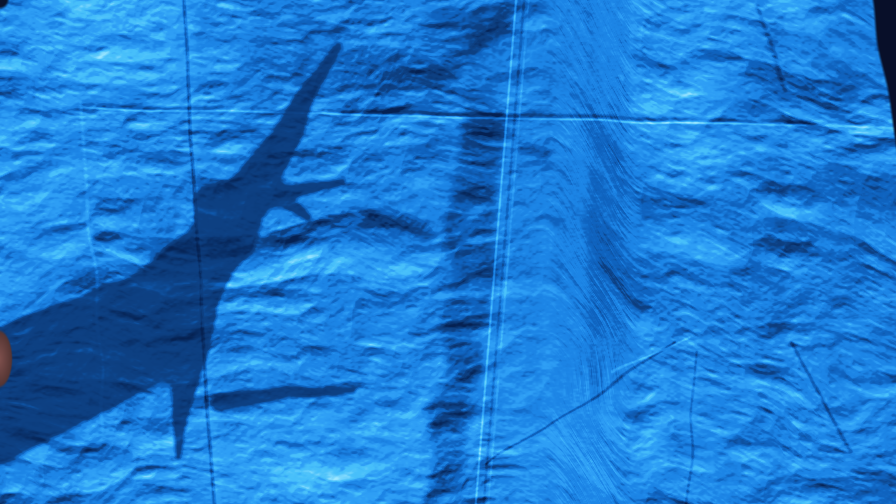
Write a Shadertoy shader that draws this texture.

```glsl
float hash(vec2 p) {
    vec3 q = fract(vec3(p.xyx) * 0.1031);
    q += dot(q, q.yzx + 33.33);
    return fract((q.x + q.y) * q.z);
}

float noise(vec2 p) {
    vec2 i = floor(p), f = fract(p);
    f = f * f * (3.0 - 2.0 * f);
    return mix(mix(hash(i), hash(i + vec2(1, 0)), f.x),
               mix(hash(i + vec2(0, 1)), hash(i + vec2(1, 1)), f.x), f.y);
}

// Crumpled sheet: soft folds mixed with sharp ridges
float crumple(vec2 p) {
    p += 0.05 * vec2(noise(p * 6.0), noise(p * 6.0 + 31.0));
    p.y += 0.22 * p.x * smoothstep(1.1, 1.3, p.x) - 0.05 * p.x;
    vec2 q = p * vec2(5.0, 10.0);
    float height = 0.0, amp = 0.5;
    for (int i = 0; i < 5; i++) {
        float n = noise(q);
        height += amp * mix(n, 1.0 - abs(2.0 * n - 1.0), 0.45);
        q = mat2(1.95, 0.3, -0.3, 1.95) * q + 17.3;
        amp *= 0.5;
    }
    return height;
}

// Distance to a capsule whose radius runs from ra to rb
float taper(vec2 p, vec2 a, vec2 b, float ra, float rb) {
    vec2 pa = p - a, ba = b - a;
    float h = clamp(dot(pa, ba) / dot(ba, ba), 0.0, 1.0);
    return length(pa - ba * h) - mix(ra, rb, h);
}

float crease(vec2 p, vec2 a, vec2 b, float width) {
    return smoothstep(width, 0.0, taper(p, a, b, 0.0, 0.0));
}

float glow(vec2 p, vec2 center, vec2 size) {
    vec2 d = (p - center) / size;
    return exp(-dot(d, d));
}

float blend(float a, float b, float k) {
    float h = max(k - abs(a - b), 0.0) / k;
    return min(a, b) - h * h * k * 0.25;
}

float armShadow(vec2 p) {
    float d = taper(p, vec2(-0.02, 0.213), vec2(0.30, 0.352), 0.132, 0.105);
    d = blend(d, taper(p, vec2(0.30, 0.352), vec2(0.44, 0.525), 0.105, 0.055), 0.03);
    d = blend(d, taper(p, vec2(0.45, 0.54), vec2(0.667, 0.908), 0.05, 0.007), 0.04);
    d = blend(d, taper(p, vec2(0.385, 0.36), vec2(0.356, 0.09), 0.04, 0.005), 0.04);
    d = blend(d, taper(p, vec2(0.42, 0.60), vec2(0.68, 0.637), 0.033, 0.007), 0.03);
    d = blend(d, taper(p, vec2(0.55, 0.61), vec2(0.61, 0.565), 0.02, 0.008), 0.02);
    return min(d, taper(p, vec2(0.44, 0.20), vec2(0.70, 0.23), 0.018, 0.006));
}

vec3 tarpColor(float t) {
    vec3 c = mix(vec3(0.02, 0.13, 0.32), vec3(0.05, 0.25, 0.51), smoothstep(0.0, 0.2, t));
    c = mix(c, vec3(0.06, 0.39, 0.75), smoothstep(0.2, 0.38, t));
    c = mix(c, vec3(0.11, 0.52, 0.90), smoothstep(0.38, 0.53, t));
    c = mix(c, vec3(0.18, 0.62, 0.96), smoothstep(0.53, 0.68, t));
    c = mix(c, vec3(0.28, 0.75, 0.98), smoothstep(0.68, 0.84, t));
    return mix(c, vec3(0.65, 0.92, 1.0), smoothstep(0.84, 1.15, t));
}

void mainImage(out vec4 fragColor, in vec2 fragCoord) {
    vec2 p = fragCoord / iResolution.y;
    float wobble = noise(p * 11.0) - 0.5;
    vec2 w = p + 0.016 * vec2(wobble, noise(p * 14.0 + 9.0) - 0.5);

    // Broad light and shade
    float t = 0.52;
    t += 0.18 * glow(p, vec2(0.25, 0.93), vec2(0.18, 0.14));
    t += 0.19 * glow(p, vec2(0.62, 0.07), vec2(0.26, 0.13));
    t += 0.17 * glow(p, vec2(1.36, 0.74), vec2(0.12, 0.28));
    t += 0.09 * glow(p, vec2(1.25, 0.15), vec2(0.35, 0.17));
    t += 0.08 * glow(p, vec2(0.05, 0.60), vec2(0.20, 0.20));
    t -= 0.10 * glow(p, vec2(0.78, 0.88), vec2(0.28, 0.16));
    t -= 0.11 * glow(p, vec2(1.60, 0.55), vec2(0.22, 0.22));
    t -= 0.15 * glow(p, vec2(1.20, 0.52), vec2(0.13, 0.22)) * smoothstep(1.15, 1.18, w.x);

    // Wrinkles lit from above, with a fine woven grain
    float calm = 1.0 - 0.5 * glow(p, vec2(1.08, 0.45), vec2(0.09, 0.6));
    t += 5.0 * calm * (crumple(p) - crumple(p + vec2(-0.002, 0.006)));
    t += 0.09 * (noise(p * vec2(150.0, 260.0)) - 0.5);
    t += 0.08 * (noise(p * vec2(35.0, 4.0)) - 0.5);

    // Dark pockets hanging in the cloth
    float pockets = crease(w, vec2(0.74, 0.83), vec2(0.90, 0.86), 0.035)
                  + crease(w, vec2(0.90, 0.88), vec2(1.0, 0.96), 0.03)
                  + crease(w, vec2(0.74, 0.57), vec2(0.85, 0.54), 0.03)
                  + crease(w, vec2(0.20, 0.53), vec2(0.34, 0.54), 0.02)
                  + crease(w, vec2(1.03, 0.71), vec2(1.08, 0.70), 0.02);
    t -= 0.22 * min(pockets, 1.0);

    // Tall ridge with its shaded side
    float ridge = p.x - 0.944 - 0.08 * p.y;
    float side = ridge + 0.055 - 0.015 * p.y + 0.045 * wobble;
    float band = smoothstep(0.055, 0.025, abs(side)) * mix(1.0, 0.3, smoothstep(0.74, 0.82, p.y));
    t -= band * (0.13 + 0.16 * noise(p * vec2(14.0, 20.0)));
    t += 0.28 * smoothstep(0.004, 0.0, abs(ridge)) - 0.14 * smoothstep(0.005, 0.0, abs(ridge - 0.016));
    t += 0.16 * smoothstep(0.004, 0.0, abs(ridge - 0.025)) * noise(p * vec2(3.0, 18.0));

    // Stitched seam and crossing fold
    float seam = p.x - 0.424 + 0.06 * p.y + 0.006 * wobble;
    t -= 0.24 * smoothstep(0.006, 0.001, abs(seam));
    t += 0.13 * smoothstep(0.035, 0.0, seam) * step(0.0, seam) * noise(p * vec2(12.0, 170.0));
    float fold = p.y - 0.79 + 0.025 * p.x + 0.006 * wobble;
    float foldFade = smoothstep(0.12, 0.2, p.x) * (0.35 + 0.65 * noise(p * vec2(9.0, 1.0)));
    t += foldFade * (0.34 * smoothstep(0.004, 0.0, abs(fold)) - 0.26 * smoothstep(0.007, 0.0, abs(fold - 0.007)));

    // Slanting creases
    t -= 0.25 * crease(w, vec2(0.97, 0.08), vec2(1.34, 0.32), 0.005);
    t -= 0.22 * crease(w, vec2(1.57, 0.32), vec2(1.69, 0.10), 0.006);
    t -= 0.18 * crease(w, vec2(1.50, 0.98), vec2(1.56, 0.82), 0.008);
    t -= 0.16 * crease(w, vec2(1.385, 0.30), vec2(1.36, 0.0), 0.005);
    t += 0.20 * crease(w, vec2(1.22, 0.26), vec2(1.37, 0.33), 0.004);
    t += 0.10 * crease(w, vec2(0.16, 0.80), vec2(0.21, 0.15), 0.006);

    float shadow = smoothstep(0.006, -0.006, armShadow(w));
    t = mix(t, 0.17 + 0.35 * (t - 0.52), shadow);
    vec3 color = tarpColor(t);

    // Dark upper corners and the fingertip at the left edge
    color = mix(color, vec3(0.03, 0.06, 0.16), smoothstep(-0.004, 0.004, w.x - 1.732 - 0.16 * (1.0 - p.y)));
    color = mix(color, vec3(0.04, 0.08, 0.18), smoothstep(0.02, 0.012, length(p - vec2(0.0, 1.0))));
    float tip = length((p - vec2(-0.003, 0.288)) / vec2(0.027, 0.056));
    color = mix(color, vec3(0.46, 0.29, 0.28) * (1.1 - 0.4 * tip), smoothstep(1.08, 0.92, tip));
    fragColor = vec4(color, 1.0);
}
```
